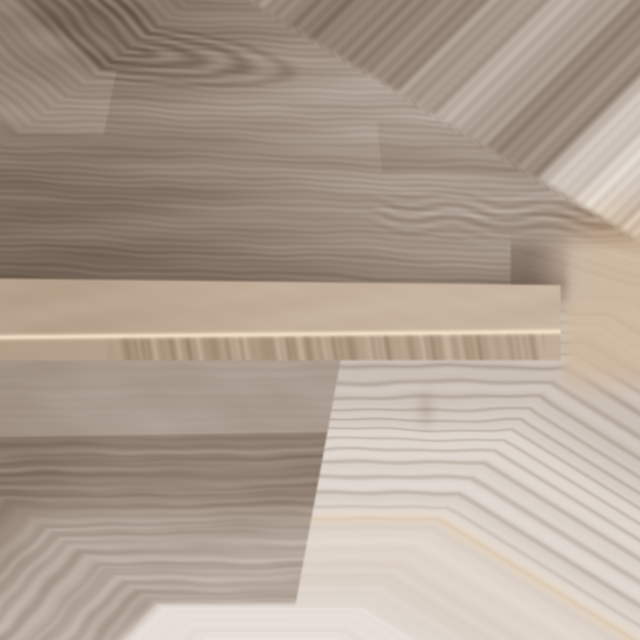
Give the GLSL for this texture, as a WebGL 1 fragment shader.

```glsl
precision highp float;
// Weathered wood planks with folded grain, crossed by a pale batten with a lit lower edge.
uniform vec2 u_resolution;

#define SOFT 0.003
#define DARK vec3(0.38, 0.32, 0.27)
#define LIGHT vec3(0.92, 0.895, 0.87)
#define WARM vec3(0.03, -0.005, -0.055)
#define EDGE_GLOW vec3(0.97, 0.90, 0.80)
#define BATTEN_END 0.876
#define GRAIN 0.075
#define STREAKS 0.16

float step2(float edge, float x) { return smoothstep(edge - SOFT, edge + SOFT, x); }
float band(float lo, float hi, float x) { return step2(lo, x) * (1.0 - step2(hi, x)); }
float ridge(float center, float width, float x) {
  float k = (x - center) / width;
  return exp(-k * k);
}

// Irregular parallel lines, about -1 to 1.
float lines(float v) {
  return 0.45 * sin(v * 173.0 + 2.0 * sin(v * 47.0))
       + 0.33 * sin(v * 331.0 + 1.7 * sin(v * 71.0 + 1.0))
       + 0.22 * sin(v * 587.0 + 2.0 * sin(v * 113.0));
}

// Slow drifting waviness of the wood.
float drift(vec2 p) {
  return 0.5 * sin(p.x * 13.0 + 3.0 * sin(p.y * 17.0))
       + 0.3 * sin(p.x * 29.0 - p.y * 41.0 + 1.3)
       + 0.2 * sin(p.x * 61.0 + p.y * 73.0);
}

float upperPlanks(vec2 p, out float warmth) {
  // Grain turns diagonal on both sides of the central planks.
  float right = p.x - 0.39 - 1.62 * (1.0 - p.y);
  float left = 0.17 + 1.3 * (p.y - 0.9) - p.x;
  float v = p.y - max(right, 0.0) / 2.62 - 0.8 * max(left, 0.0) / 2.04;
  float wedge = smoothstep(-0.015, 0.015, right);
  float w = v + 0.004 * drift(p) * (1.0 - wedge) + 0.035 * p.x * (1.0 - wedge);

  float tone = mix(0.21, 0.49, smoothstep(0.0, 0.75, p.x));
  tone += 0.10 * ridge(0.83, 0.07, p.y) + 0.05 * drift(p * vec2(0.5, 2.0));
  tone += GRAIN * (0.6 * lines(w) + 0.4 * sin(w * 640.0));
  tone += 0.10 * band(0.79, 0.89, v) * (1.0 - step2(0.18, p.x + 0.2 * (0.88 - p.y)));
  tone -= 0.07 * step2(0.67, p.x + 0.1 * p.y) * band(0.73, 0.81, p.y);

  // Nested tongues of dark figure.
  vec2 q = vec2(max(p.x - 0.2, 0.0), 5.5 * (v - 0.92 + 0.125 * (p.x - 0.2)));
  float f = length(q) + 0.008 * drift(p * 1.7);
  float figure = (1.0 - smoothstep(0.22, 0.29, f)) * (1.0 - wedge);
  tone -= figure * (0.07 + 0.09 * sin(f * 88.0 - 20.4));

  // Curled grain beside the fold.
  float curl = smoothstep(0.56, 0.62, p.x) * ridge(0.665, 0.03, p.y) * (1.0 - wedge);
  tone += curl * 0.09 * sin(p.y * 330.0 + 2.2 * sin(p.x * 42.0) + p.x * 30.0);

  // Broad diagonal stripes.
  float stripe = mix(0.80, 0.40, smoothstep(0.705, 0.74, v));
  stripe += 0.20 * ridge(0.815, 0.035, v) - 0.08 * ridge(0.93, 0.05, v);
  stripe += 0.12 * lines(v * 0.8 + 0.1) + 0.04 * sin(v * 700.0);
  stripe += 0.12 * ridge(0.675, 0.006, v) - 0.12 * ridge(0.727, 0.007, v);
  tone = mix(tone, stripe, wedge);

  // Right-hand butt joint and the shadow above the batten.
  float side = step2(0.798, p.x) * (1.0 - smoothstep(0.60, 0.64, p.y));
  tone = mix(tone, mix(0.33, 0.72, smoothstep(0.82, 0.91, p.x)) + 0.03 * lines(p.y + 0.3 * p.x), side);
  float under = 1.0 - smoothstep(BATTEN_END, BATTEN_END + 0.02, p.x);
  tone -= 0.18 * under * exp(-max(p.y - 0.56, 0.0) / 0.03);
  warmth = smoothstep(0.82, 0.96, p.x) * (1.0 - smoothstep(0.62, 0.74, p.y));
  return tone;
}

float lowerPlanks(vec2 p, out float warmth) {
  float right = p.x - 0.872 - 0.84 * (p.y - 0.414);
  float left = 0.05 + 1.47 * (0.19 - p.y) - p.x;
  float v = p.y + 0.62 * max(right, 0.0) / 1.52 + max(left, 0.0) / 2.47;
  float w = v + 0.004 * drift(p) * (1.0 - smoothstep(-0.03, 0.03, right));

  // Grey plank: smooth top, dark ribs, paler base.
  float grey = mix(0.60, 0.34, smoothstep(0.14, 0.26, v));
  grey = mix(grey, 0.53, step2(0.317 + 0.015 * p.x, p.y));
  float ribs = 1.0 - 0.8 * step2(0.317, p.y);
  grey += ribs * (0.07 * lines(w - 0.02 * p.x) + 0.04 * sin(w * 410.0));
  grey += 0.03 * drift(p) - 0.07 * (1.0 - smoothstep(0.0, 0.2, p.x)) * step2(0.17, v);

  // Pale plank: thin dark lines above, broad soft bands below.
  float pale = 0.90 - 0.13 * smoothstep(0.30, 0.42, v);
  float thin = pow(0.5 + 0.5 * sin(w * 330.0 + 2.0 * sin(w * 38.0)), 4.0);
  pale -= STREAKS * thin * smoothstep(0.17, 0.23, v);
  pale += 0.035 * lines(w * 0.6) - 0.12 * ridge(0.665, 0.014, p.x) * ridge(0.36, 0.025, p.y);

  float seam = step2(0.531 - 0.185 * (0.43 - p.y), p.x);
  float tone = mix(grey, pale, seam);
  tone = mix(tone, 0.96 + 0.05 * lines(v), 1.0 - smoothstep(0.05, 0.065, v));
  float corner = smoothstep(0.86, 0.90, p.x) * smoothstep(0.36, 0.44, p.y);
  tone = mix(tone, 0.73 + 0.03 * lines(v), corner);
  warmth = max(corner, seam * (0.3 * ridge(0.13, 0.05, v) + 0.8 * ridge(0.19, 0.008, v)));
  return tone;
}

void main() {
  vec2 p = gl_FragCoord.xy / u_resolution;
  float warmUp, warmLow;
  float upper = upperPlanks(p, warmUp), lower = lowerPlanks(p, warmLow);
  float split = smoothstep(0.50, 0.56, p.y);
  float tone = mix(lower, upper, split);
  float warmth = mix(warmLow, warmUp, split);

  // Batten face, streaked underside and glowing edge.
  float inside = 1.0 - step2(BATTEN_END, p.x);
  float rim = 0.473 + 0.010 * p.x;
  float top = 0.565 - 0.012 * p.x;
  float face = mix(0.57, 0.70, smoothstep(0.0, 0.7, p.x)) + 0.025 * drift(p * vec2(1.0, 2.5));
  float streaked = band(0.168, 0.85, p.x);
  float below = 0.55 + streaked * (-0.08 + 0.13 * lines(p.x * 0.75 + 0.12 * p.y)) + 0.12 * p.x;
  float belowMask = inside * band(0.437, rim, p.y);
  float faceMask = inside * band(rim, top, p.y);
  tone = mix(mix(tone, below, belowMask), face, faceMask);
  warmth = mix(warmth, 0.75, max(belowMask, faceMask));

  tone = clamp(tone, 0.0, 1.05);
  vec3 color = mix(DARK, LIGHT, tone) - vec3(0.0, 0.06, 0.10) * tone * (1.0 - tone);
  color += WARM * warmth;
  color = mix(color, EDGE_GLOW, 0.85 * inside * ridge(rim, 0.0045, p.y));
  gl_FragColor = vec4(color, 1.0);
}
```
